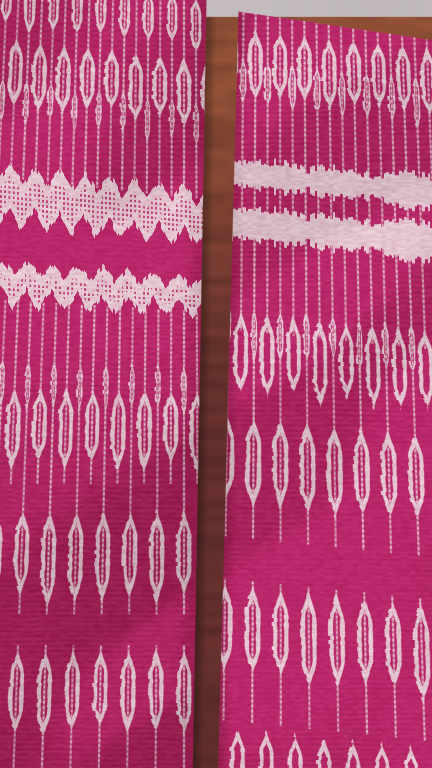
Give the GLSL for this pattern, as a WebGL 1 fragment shader.

```glsl
precision highp float;
// Two folded magenta ikat cloths with pale spindles, stitched lines and bands, on brown wood.
uniform vec2 u_resolution;

float hash(vec2 p) {
  return fract(sin(dot(p, vec2(12.99, 78.23))) * 4375.85);
}

float noise(vec2 p) {
  vec2 i = floor(p), f = fract(p);
  f = f * f * (3.0 - 2.0 * f);
  return mix(mix(hash(i), hash(i + vec2(1, 0)), f.x),
             mix(hash(i + vec2(0, 1)), hash(i + vec2(1, 1)), f.x), f.y);
}

// Smooth coverage of a signed distance that is positive inside.
float cover(float d) {
  float edge = 0.8 / u_resolution.y;
  return smoothstep(-edge, edge, d);
}

float span(float y, float top, float bottom) {
  return cover(y - top) * cover(bottom - y);
}

// A row of hollow spindles; u counts columns, pitch is the column width.
float spindles(float u, float y, float pitch, float center, float halfHeight, float width) {
  float id = floor(u + 0.5);
  float vary = hash(vec2(id, center * 37.0));
  float t = abs(y - center - 0.01 * (vary - 0.5)) / (halfHeight * (0.9 + 0.2 * vary));
  float thread = hash(vec2(floor(y * 190.0), id)) - 0.5;
  float x = abs((u - id) * pitch + 0.0012 * thread);
  float outer = width * (1.0 - smoothstep(0.3, 1.0, t)) + 0.002 * thread * step(t, 0.9);
  float inner = 0.45 * width * (1.0 - smoothstep(0.4, 0.64, t));
  return cover(outer - x - 0.001) * (1.0 - cover(inner - x - 0.0006));
}

// Dashed vertical lines at whole values of u.
float stitches(float u, float y, float pitch) {
  float id = floor(u + 0.5);
  float x = abs(u - id) * pitch;
  float dash = 0.72 + 0.28 * sin(y * 940.0 + id * 2.0);
  return cover(0.0014 - x) * dash * (0.75 + 0.25 * hash(vec2(id, 4.0)));
}

// Stepped chevron band with an open net along its middle.
float chevron(float u, vec2 p, float top, float bottom, float depth) {
  float zig = 2.0 * abs(fract(u + 0.5) - 0.5);
  float rag = 0.01 * (hash(vec2(floor(p.x * 300.0), top)) - 0.5);
  float a = top + depth * zig + rag;
  float b = bottom + depth * 1.2 * zig - rag;
  float holes = smoothstep(-0.3, 0.5, sin(p.x * 1150.0)) * smoothstep(-0.5, 0.4, sin(p.y * 940.0));
  return span(p.y, a, b) * (1.0 - 0.8 * holes * span(p.y, a + 0.016, b - 0.012));
}

float leftPattern(vec2 p) {
  float pitch = 0.0308 + 0.0062 * p.y;
  float u = (p.x - 0.2396) / pitch;
  float y = p.y - 0.12 * p.x * (1.0 - smoothstep(0.2, 0.6, p.y));
  float ink = stitches(2.0 * u, y, pitch * 0.5) * (span(y, -0.1, 0.23) + span(y, 0.39, 0.5));
  ink = max(ink, stitches(u, y, pitch) * (span(y, 0.5, 0.8) + span(y, 0.84, 1.1)));
  ink = max(ink, stitches(u + 0.5, y, pitch) * span(y, 0.5, 0.63));
  ink = max(ink, spindles(u + 0.5, y, pitch, 0.0, 0.042, 0.008));
  ink = max(ink, spindles(u, y, pitch, 0.09, 0.05, 0.0105));
  ink = max(ink, spindles(u + 0.5, y, pitch, 0.128, 0.036, 0.0045));
  ink = max(ink, chevron(u, vec2(p.x, y), 0.212, 0.268, 0.024));
  ink = max(ink, chevron(u + 0.2, vec2(p.x, y), 0.337, 0.375, 0.02));
  ink = max(ink, spindles(u, y, pitch, 0.5, 0.04, 0.0045));
  ink = max(ink, spindles(u + 0.5, y, pitch, 0.557, 0.062, 0.0105));
  ink = max(ink, spindles(u, y, pitch, 0.724, 0.07, 0.0105));
  return max(ink, spindles(u, y, pitch, 0.902, 0.065, 0.0105));
}

float rightPattern(vec2 p) {
  float pitch = 0.0315 + 0.0062 * p.y;
  float u = (p.x - 0.333 + 0.005 * p.y) / pitch;
  float y = p.y - 0.1 * (p.x - 0.31);
  float ink = stitches(2.0 * u, y, pitch * 0.5) * span(y, -0.1, 0.43);
  ink = max(ink, stitches(u, y, pitch) * (span(y, 0.42, 0.7) + span(y, 0.755, 0.94)));
  ink = max(ink, spindles(u, y, pitch, 0.081, 0.052, 0.0105));
  ink = max(ink, spindles(u + 0.5, y, pitch, 0.108, 0.04, 0.0055));
  // Two plain bands with ragged dye edges.
  float rag = 0.012 * (hash(vec2(floor(p.x * 300.0), 2.0)) - 0.5)
            + 0.012 * (noise(vec2(p.x * 35.0, 3.0)) - 0.5);
  ink = max(ink, span(y, 0.208 + rag, 0.243 - rag));
  ink = max(ink, span(y, 0.27 + rag, 0.311 - rag));
  ink = max(ink, spindles(u, y, pitch, 0.43, 0.04, 0.005));
  ink = max(ink, spindles(u + 0.5, y, pitch, 0.458, 0.062, 0.0105));
  ink = max(ink, spindles(u, y, pitch, 0.598, 0.066, 0.0112));
  ink = max(ink, spindles(u, y, pitch, 0.822, 0.072, 0.0112));
  return max(ink, spindles(u + 0.5, y, pitch, 0.997, 0.055, 0.0105));
}

// Ribbed weave: dye, pale pattern, then soft fold shading.
vec3 cloth(vec2 p, float ink, float shade) {
  float rib = sin(p.y * 940.0 + 3.0 * noise(p * 25.0));
  float grain = noise(p * vec2(160.0, 420.0)) - 0.5;
  vec3 dye = mix(vec3(0.73, 0.16, 0.42), vec3(0.58, 0.11, 0.3), clamp(shade + 0.16 * rib, 0.0, 1.0));
  vec3 pale = vec3(0.9, 0.8, 0.83) * (1.0 - 0.12 * shade);
  return mix(dye, pale, ink * (0.95 + 0.1 * grain)) + 0.05 * grain;
}

void main() {
  vec2 p = vec2(gl_FragCoord.x, u_resolution.y - gl_FragCoord.y) / u_resolution.y;
  float fold = smoothstep(0.45, 0.85, noise(p * vec2(5.0, 9.0) + vec2(2.0, p.x * 6.0)));
  float leftInside = 0.269 - 0.018 * p.y - p.x;
  float rightInside = p.x - 0.311 + 0.027 * p.y;

  // Wood darkens down the gap and beside the cloth edges.
  vec3 wood = mix(vec3(0.56, 0.31, 0.21), vec3(0.38, 0.18, 0.17), smoothstep(0.0, 0.6, p.y));
  wood *= 0.9 + 0.2 * noise(p * vec2(25.0, 90.0));
  wood *= 0.72 + 0.28 * smoothstep(0.0, 0.016, -leftInside);
  vec3 wall = vec3(0.84, 0.81, 0.82) - 0.1 * noise(p * 6.0);
  vec3 color = mix(wall, wood, cover(p.y - 0.022));

  float leftShade = 0.6 * fold + 0.3 * smoothstep(0.4, 0.6, p.y)
                  + 0.5 * smoothstep(0.03, 0.0, leftInside);
  float rightShade = 0.5 * fold + 0.6 * smoothstep(0.018, 0.0, rightInside);
  color = mix(color, cloth(p, leftPattern(p), leftShade), cover(leftInside));
  float rightMask = cover(rightInside) * cover(p.y - 0.015 - 0.147 * (p.x - 0.31));
  color = mix(color, cloth(p, rightPattern(p), rightShade), rightMask);
  gl_FragColor = vec4(color, 1.0);
}
```
